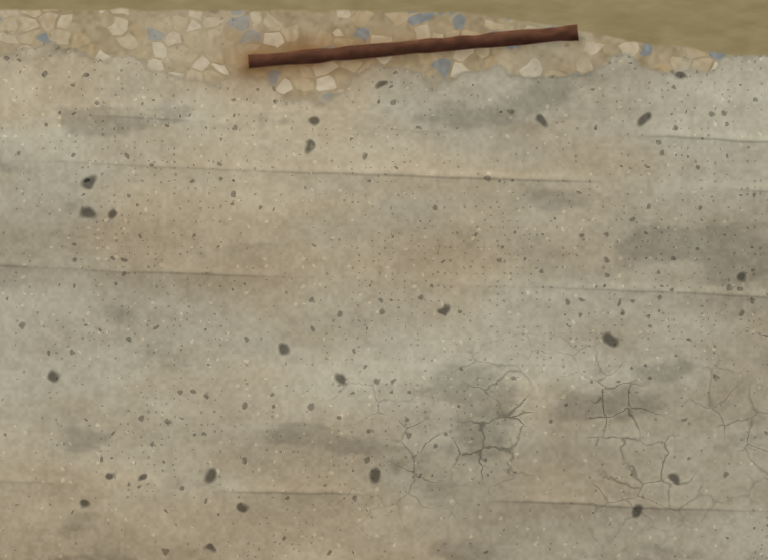
Write a Shadertoy shader that draws this texture.

```glsl
// Weathered board-marked concrete with a broken top edge and a rusty bar.
// Stretched value noise gives the stains, Voronoi cells the pebbles and
// cracks, and jittered grids the pores; the bar is an oriented box.

float hash(vec2 p) {
    vec3 q = fract(p.xyx * vec3(0.1031, 0.1030, 0.0973));
    q += dot(q, q.yzx + 33.33);
    return fract((q.x + q.y) * q.z);
}

vec2 hash2(vec2 p) { return vec2(hash(p), hash(p + 57.3)); }

float noise(vec2 p) {
    vec2 i = floor(p), f = fract(p);
    f = f * f * (3.0 - 2.0 * f);
    return mix(mix(hash(i), hash(i + vec2(1, 0)), f.x),
               mix(hash(i + vec2(0, 1)), hash(i + vec2(1, 1)), f.x), f.y);
}

float fbm(vec2 p) {
    float sum = 0.0, amp = 0.5;
    for (int i = 0; i < 5; i++) {
        sum += amp * noise(p);
        p = p * 2.03 + 17.7;
        amp *= 0.5;
    }
    return sum / 0.97;
}

// Voronoi: x = distance to centre, y = gap to the second nearest, zw = cell
vec4 cells(vec2 p) {
    vec2 base = floor(p), id = base;
    float near = 9.0, second = 9.0;
    for (int y = -1; y <= 1; y++)
    for (int x = -1; x <= 1; x++) {
        vec2 c = base + vec2(x, y);
        float d = length(c + 0.1 + 0.8 * hash2(c) - p);
        if (d < near) { second = near; near = d; id = c; }
        else second = min(second, d);
    }
    return vec4(near, second - near, id);
}

// One round spot in a share of the grid cells
float spots(vec2 p, float scale, float share) {
    p *= scale;
    p += 0.25 * (vec2(noise(p * 3.0), noise(p * 3.0 + 40.0)) - 0.5);
    vec2 id = floor(p);
    float r = mix(0.08, 0.24, hash(id + 9.1));
    float d = length(fract(p) - 0.3 - 0.4 * hash2(id + 3.0));
    return step(hash(id + 21.0), share) * (1.0 - smoothstep(r * 0.5, r + 0.06, d));
}

vec3 concrete(vec2 p) {
    // Broad horizontal stains and mottling
    float stain = fbm(p * vec2(2.2, 9.0) + 4.0);
    float mottle = fbm(p * vec2(9.0, 15.0) + 31.0);
    float t = 0.62 + 1.1 * (stain - 0.5) + 0.75 * (mottle - 0.5);
    t += 0.22 * smoothstep(0.45, 0.85, p.y) - 0.12 * smoothstep(0.3, 0.0, p.y);
    vec3 col = mix(vec3(0.56, 0.52, 0.44), vec3(0.68, 0.655, 0.575), clamp(t, 0.0, 1.1));
    float warm = smoothstep(0.45, 0.7, fbm(p * vec2(2.0, 5.0) + 70.0) + 0.1 - 0.1 * p.x);
    col = mix(col, col * vec3(1.02, 0.985, 0.95), warm);
    float blot = smoothstep(0.59, 0.75, fbm(p * vec2(6.0, 14.0) + 90.0));
    col *= 1.0 - 0.13 * blot;

    // Board seams: thin dark line, shade below, pale lip above
    vec4 seams = vec4(0.80, 0.715, 0.525, 0.14);
    for (int i = 0; i < 4; i++) {
        float k = float(i) * 7.3;
        float d = p.y - seams[i] + 0.04 * p.x - 0.014 * (fbm(vec2(p.x * 5.0, k)) - 0.5);
        float seen = smoothstep(0.2, 0.7, noise(vec2(p.x * 4.0 + k, k)));
        col *= 1.0 - 0.14 * seen * exp(-d * d / 0.000006);
        col *= 1.0 - 0.06 * seen * smoothstep(-0.06, 0.0, d) * smoothstep(0.002, -0.002, d);
        col *= 1.0 + 0.05 * seen * exp(-pow((d - 0.009) / 0.006, 2.0));
    }

    // Fine cracks, mostly in the lower right
    vec2 warp = vec2(fbm(p * 14.0), fbm(p * 14.0 + 50.0)) - 0.5;
    vec4 crack = cells((p + 0.07 * warp) * vec2(15.0, 20.0));
    float zone = exp(-dot((p - vec2(1.0, 0.22)) / vec2(0.42, 0.14), (p - vec2(1.0, 0.22)) / vec2(0.42, 0.14)));
    float broken = zone * smoothstep(0.42, 0.62, fbm(p * 11.0 + 12.0));
    col *= 1.0 - 0.27 * broken * (1.0 - smoothstep(0.0, 0.09, crack.y));
    col *= 1.0 + 0.05 * broken * smoothstep(0.08, 0.16, crack.y) * smoothstep(0.3, 0.18, crack.y);

    // Faint vertical scratches, grain, pores and pale sand
    col += 0.018 * (noise(p * vec2(110.0, 9.0)) - 0.5) * smoothstep(0.55, 0.75, p.y);
    col += 0.045 * (noise(p * 170.0) - 0.5) + 0.04 * (noise(p * 75.0) - 0.5);
    float rough = smoothstep(0.35, 0.65, fbm(p * 4.0 + 8.0));
    col *= 1.0 - 0.42 * spots(p, 17.0, 0.07) - 0.26 * spots(p + 5.0, 42.0, 0.05 + 0.15 * rough);
    col *= 1.0 - 0.15 * spots(p + 9.0, 85.0, 0.1 + 0.25 * rough);
    return col + vec3(0.08, 0.07, 0.05) * spots(p + 2.0, 60.0, 0.12);
}

vec3 pebbles(vec2 p) {
    p += 0.012 * (vec2(noise(p * 45.0), noise(p * 45.0 + 9.0)) - 0.5);
    vec4 c = cells(p * vec2(30.0, 38.0));
    float kind = hash(c.zw + 6.0);
    vec3 stone = mix(vec3(0.62, 0.54, 0.40), vec3(0.76, 0.72, 0.63), hash(c.zw + 14.0));
    stone = mix(stone, vec3(0.50, 0.51, 0.50), step(0.86, kind));
    vec3 mortar = mix(vec3(0.54, 0.48, 0.37), vec3(0.68, 0.62, 0.50), fbm(p * 40.0));
    float body = smoothstep(0.06, 0.24, c.y) * step(0.35, kind);
    return mix(mortar, stone, body) + 0.08 * (noise(p * 120.0) - 0.5);
}

void mainImage(out vec4 fragColor, in vec2 fragCoord) {
    vec2 p = fragCoord / iResolution.y;
    vec3 col = concrete(p);

    // Broken strip with exposed pebbles
    float wobble = fbm(p * 9.0 + 3.0) - 0.5;
    float lower = 0.885 - 0.035 * exp(-pow((p.x - 0.55) / 0.25, 2.0)) + 0.13 * wobble;
    float strip = smoothstep(lower - 0.005, lower + 0.008, p.y);
    col *= 1.0 - 0.10 * exp(-pow((p.y - lower) / 0.006, 2.0));
    col = mix(col, pebbles(p), strip * (0.6 + 0.4 * smoothstep(0.3, 0.5, fbm(p * 7.0))));

    // Olive ground behind the top edge
    float edge = 0.982 - 0.078 * smoothstep(0.7, 1.37, p.x) + 0.014 * (fbm(vec2(p.x * 14.0, 2.0)) - 0.5);
    vec3 ground = vec3(0.55, 0.495, 0.355) + 0.09 * (fbm(p * vec2(25.0, 70.0)) - 0.5);
    col = mix(col, ground, smoothstep(-0.003, 0.004, p.y - edge));

    // Rusty bar with its halo and shadow
    vec2 along = normalize(vec2(0.587, 0.052));
    vec2 q = p - vec2(0.738, 0.916);
    q = vec2(dot(q, along), dot(q, vec2(-along.y, along.x)));
    vec2 b = abs(q) - vec2(0.295, 0.0125 + 0.004 * (noise(q * 35.0) - 0.5) + 0.003 * q.x);
    float d = length(max(b, 0.0)) + min(max(b.x, b.y), 0.0);
    float halo = exp(-max(d, 0.0) * 45.0) * smoothstep(0.25, -0.3, q.x);
    col = mix(col, vec3(0.50, 0.34, 0.19), 0.7 * halo * (0.5 + fbm(p * 20.0)));
    col *= 1.0 - 0.25 * exp(-max(d, 0.0) * 110.0) * smoothstep(0.0, -0.012, q.y);
    vec3 rust = mix(vec3(0.20, 0.12, 0.09), vec3(0.40, 0.27, 0.20), smoothstep(-0.012, 0.012, q.y));
    rust *= 0.75 + 0.5 * fbm(q * vec2(45.0, 90.0));
    col = mix(col, rust, 1.0 - smoothstep(-0.002, 0.002, d));

    fragColor = vec4(clamp(col, 0.0, 1.0), 1.0);
}
```
